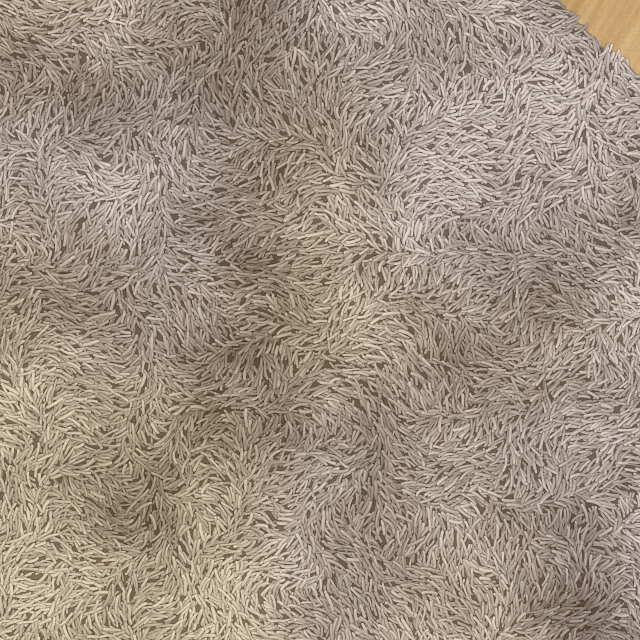
This texture is drawn by a Shadertoy shader. Its source:

```glsl
// A beige shaggy rug with a wooden floor showing at the upper right corner.
// Layers of jittered cells each hold one curved strand, combed by a noise field;
// strands are painted bottom to top, each casting a soft shadow on those below.

float hash(vec2 p) {
    return fract(sin(dot(p, vec2(127.1, 311.7))) * 43758.5453);
}

float noise(vec2 p) {
    vec2 i = floor(p), f = fract(p);
    f = f * f * (3.0 - 2.0 * f);
    return mix(mix(hash(i), hash(i + vec2(1, 0)), f.x),
               mix(hash(i + vec2(0, 1)), hash(i + vec2(1, 1)), f.x), f.y);
}

// Signed distance past the rug border, positive on the floor
float borderDistance(vec2 p) {
    return dot(p - vec2(0.865, 1.0), vec2(0.68, 0.733)) + 0.012 * (noise(p * 30.0) - 0.5);
}

vec3 woodColor(vec2 p) {
    vec2 grain = vec2(dot(p, vec2(0.86, -0.51)), dot(p, vec2(0.51, 0.86)));
    float streak = 0.6 * noise(grain * vec2(90.0, 6.0)) + 0.4 * noise(grain * vec2(240.0, 14.0));
    return mix(vec3(0.70, 0.55, 0.36), vec3(0.86, 0.73, 0.53), streak);
}

// Direction in which the pile is combed
float pileAngle(vec2 p) {
    return 2.0 + 5.0 * (noise(p * 7.0 + 3.0) - 0.5) + 2.6 * (noise(p * 21.0 + 9.0) - 0.5);
}

vec3 pileColor(float tone, float coolness) {
    vec3 tint = mix(vec3(1.01, 1.0, 0.95), vec3(0.99, 0.995, 1.06), coolness);
    return mix(vec3(0.40, 0.33, 0.26), vec3(0.80, 0.74, 0.67), tone) * tint;
}

void mainImage(out vec4 fragColor, in vec2 fragCoord) {
    vec2 p = fragCoord / iResolution.y;
    float soft = max(0.0011, 0.7 / iResolution.y);

    // Broad tufts, and a cool cast towards the upper right
    float tuft = 0.6 * noise(p * 6.0 + 1.7) + 0.4 * noise(p * 15.0 + 5.2) - 0.5;
    float coolness = smoothstep(0.3, 1.7, p.x + p.y + 1.2 * (noise(p * 4.0 + 8.0) - 0.5));

    // Floor and dark pile base
    float onFloor = smoothstep(-0.003, 0.003, borderDistance(p));
    vec3 color = mix(pileColor(0.12 + 0.5 * tuft, coolness), woodColor(p), onFloor);

    // Strands
    const float cells = 56.0;
    for (int layer = 0; layer < 6; layer++) {
        float level = float(layer);
        vec2 shift = level * vec2(0.37, 0.61);
        vec2 home = floor(p * cells + shift);
        for (int k = 0; k < 9; k++) {
            vec2 cell = home + vec2(k % 3 - 1, k / 3 - 1);
            vec2 seed = cell + level * vec2(17.3, 41.9);
            vec2 jitter = vec2(hash(seed), hash(seed + 5.1));
            vec2 center = (cell + jitter - shift) / cells;
            float halfLength = mix(0.009, 0.0155, hash(seed + 9.7));
            vec2 q = p - center;
            if (length(q) > halfLength + 0.005 || borderDistance(center) > 0.0) continue;

            // Strand frame: x along, y across, bent into an arc
            float angle = pileAngle(center) + 1.3 * (hash(seed + 13.3) - 0.5);
            float c = cos(angle), s = sin(angle);
            q = vec2(c * q.x + s * q.y, c * q.y - s * q.x);
            float along = q.x / halfLength;
            q.y += 0.0055 * (hash(seed + 21.9) - 0.5) * (along * along - 0.4);

            float radius = mix(0.0016, 0.0026, hash(seed + 27.1));
            float across = q.y / radius;
            float d = length(vec2(max(abs(q.x) - halfLength + radius, 0.0), q.y)) - radius;

            // Contact shadow, then the rounded strand with a lighter tip
            color *= mix(0.80, 1.0, smoothstep(-0.0005, 0.0026, d));
            float tone = 0.80 + 0.025 * level + 0.85 * tuft + 0.36 * (hash(seed + 33.7) - 0.5);
            tone += 0.10 * along - 0.20 * min(across * across, 1.0);
            color = mix(color, pileColor(clamp(tone, 0.0, 1.2), coolness),
                        1.0 - smoothstep(-soft, soft, d));
        }
    }

    // Fine fibre grain
    color *= 0.97 + 0.06 * noise(p * 330.0);
    fragColor = vec4(color, 1.0);
}
```
